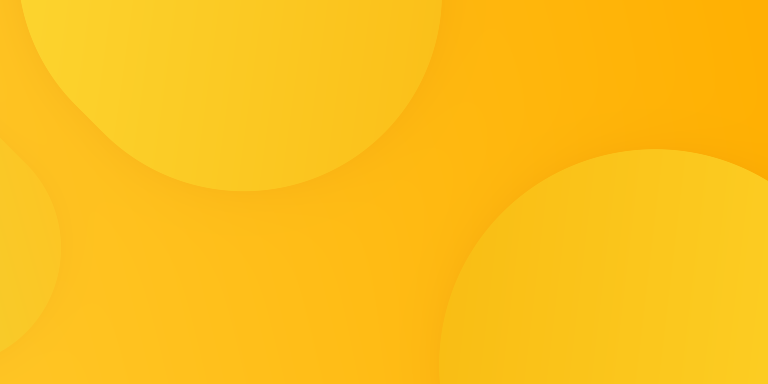
A Shadertoy shader for this background:

```glsl
const vec3 AMBER_LIGHT = vec3(1.0, 0.772, 0.138);
const vec3 AMBER_DEEP = vec3(1.0, 0.692, 0.010);
const vec3 LEMON = vec3(0.988, 0.830, 0.180);
const vec3 HONEY = vec3(0.982, 0.752, 0.098);
const vec3 GOLD = vec3(0.976, 0.742, 0.078);
const vec3 SUN = vec3(0.988, 0.800, 0.132);
const vec3 STRAW = vec3(0.972, 0.792, 0.160);
const vec3 APRICOT = vec3(0.988, 0.776, 0.142);

// Signed distance to a segment a-b thickened by radius
float capsule(vec2 p, vec2 a, vec2 b, float radius) {
    vec2 axis = b - a;
    float t = clamp(dot(p - a, axis) / dot(axis, axis), 0.0, 1.0);
    return length(p - a - axis * t) - radius;
}

// Linear blend of two colours along the line from start to end
vec3 gradient(vec2 p, vec2 start, vec2 end, vec3 first, vec3 last) {
    vec2 axis = end - start;
    float t = clamp(dot(p - start, axis) / dot(axis, axis), 0.0, 1.0);
    return mix(first, last, t);
}

// Soft shadow around a shape, then its antialiased fill
vec3 raisedShape(vec3 base, vec3 fill, float dist, float blur, float strength, float pixel) {
    float falloff = exp(-max(dist, 0.0) / blur);
    vec3 shaded = base * (1.0 - strength * falloff * vec3(0.45, 1.0, 1.1));
    return mix(shaded, fill, smoothstep(0.5 * pixel, -0.5 * pixel, dist));
}

void mainImage(out vec4 fragColor, in vec2 fragCoord) {
    float pixel = 1.0 / iResolution.y;
    vec2 p = fragCoord * pixel;
    p.x += 1.0 - 0.5 * iResolution.x * pixel;

    // Backdrop
    vec3 color = gradient(p, vec2(0.0, 0.42), vec2(1.96, 0.88), AMBER_LIGHT, AMBER_DEEP);

    // Upper pill
    float upper = capsule(p, vec2(0.635, 1.018), vec2(0.562, 1.091), 0.516);
    vec3 upperFill = gradient(p, vec2(0.05, 0.95), vec2(1.15, 0.80), LEMON, HONEY);
    color = raisedShape(color, upperFill, upper, 0.055, 0.036, pixel);

    // Left pill
    float left = capsule(p, vec2(-0.151, 0.354), vec2(-0.320, 0.523), 0.310);
    vec3 leftFill = gradient(p, vec2(-0.05, 0.30), vec2(0.16, 0.36), STRAW, APRICOT);
    color = raisedShape(color, leftFill, left, 0.045, 0.026, pixel);

    // Right disc
    float disc = length(p - vec2(1.706, 0.049)) - 0.5625;
    vec3 discFill = gradient(p, vec2(1.15, 0.30), vec2(2.0, 0.20), GOLD, SUN);
    color = raisedShape(color, discFill, disc, 0.050, 0.036, pixel);

    fragColor = vec4(color, 1.0);
}
```
